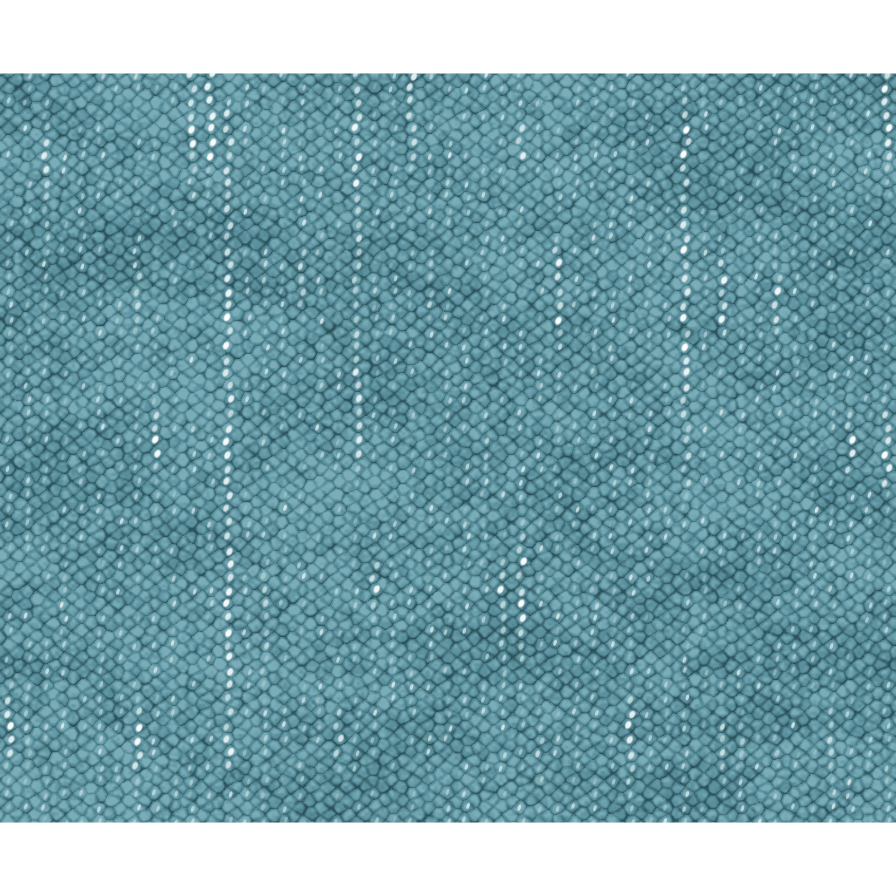
This texture is drawn by a WebGL 1 fragment shader. Its source:

```glsl
precision highp float;
// Teal plain-weave cloth with pale vertical slubs, between white margins.

uniform vec2 u_resolution;

const vec2 THREADS = vec2(49.0, 66.0);    // weave repeats across and up
const vec2 CLOUDS = vec2(5.0, 11.0);      // broad dye mottling
const vec2 STREAKS = vec2(14.0, 31.0);    // finer uneven dye
const vec2 FIBRES = vec2(220.0, 240.0);   // fuzz on the yarn
const float RUNS = 6.0;                   // slub lengths per column
const float MARGIN = 0.082;               // white band at top and bottom
const float JITTER = 0.16;                // irregularity of the grains
const float FLECK_SHARE = 0.55;           // share of grains with a fleck

const vec3 GAP = vec3(0.17, 0.32, 0.36);
const vec3 SHADOW = vec3(0.24, 0.42, 0.46);
const vec3 TEAL = vec3(0.35, 0.56, 0.61);
const vec3 LIGHT = vec3(0.48, 0.68, 0.72);
const vec3 PALE = vec3(0.73, 0.84, 0.85);
const vec3 WHITE = vec3(1.0);

float hash(vec2 p) {
  vec3 q = fract(p.xyx * vec3(0.1031, 0.1030, 0.0973));
  q += dot(q, q.yzx + 33.33);
  return fract((q.x + q.y) * q.z);
}

// Value noise that wraps after a whole number of cells.
float wrapNoise(vec2 p, vec2 period) {
  vec2 cell = floor(p);
  vec2 f = fract(p);
  f = f * f * (3.0 - 2.0 * f);
  vec2 a = mod(cell, period);
  vec2 b = mod(cell + 1.0, period);
  return mix(mix(hash(a), hash(vec2(b.x, a.y)), f.x),
             mix(hash(vec2(a.x, b.y)), hash(b), f.x), f.y);
}

// Teal ramp from the gaps between yarns to their lit tops.
vec3 dye(float tone) {
  vec3 c = mix(GAP, SHADOW, smoothstep(-0.3, 0.05, tone));
  c = mix(c, TEAL, smoothstep(0.0, 0.5, tone));
  return mix(c, LIGHT, smoothstep(0.45, 1.0, tone));
}

void main() {
  vec2 uv = gl_FragCoord.xy / u_resolution;
  vec2 p = uv * THREADS;
  vec2 aspect = vec2(1.0, THREADS.x / THREADS.y);

  float nearest = 9.0;
  float second = 9.0;
  float grainTone = 0.0;
  vec2 grainOffset = vec2(0.0);
  float fleck = 0.0;
  float whiteness = 0.0;

  // Cellular noise on two interleaved lattices: over and under crossings.
  for (int s = 0; s < 2; s++) {
    float shift = 0.5 * float(s);
    for (int j = -1; j <= 1; j++) {
      for (int i = -1; i <= 1; i++) {
        vec2 cell = floor(p - shift) + vec2(float(i), float(j));
        vec2 id = mod(cell, THREADS);
        vec2 seed = id + float(s) * vec2(83.0, 117.0);
        vec2 wobble = vec2(hash(seed + 11.3), hash(seed + 47.9)) - 0.5;
        vec2 centre = cell + 0.5 + shift + JITTER * wobble * 2.0;
        vec2 d = (p - centre) * aspect;
        float dist = length(d * vec2(0.95, 1.05));

        if (dist < nearest) {
          second = nearest;
          nearest = dist;
          grainTone = hash(seed + 5.7);
          grainOffset = d;
        } else {
          second = min(second, dist);
        }

        // Pale weft showing through, swelling into slubs along a column.
        if (s == 0) {
          float run = wrapNoise(vec2(id.x + 0.001, id.y / THREADS.y * RUNS),
                                vec2(THREADS.x, RUNS));
          float slub = smoothstep(0.78, 0.93, run) * (0.6 + 0.4 * hash(id + 71.0));
          float present = step(1.0 - FLECK_SHARE, hash(id + 29.0) * 0.7 + run * 0.3);
          float strength = max(slub, present * (0.25 + 0.6 * hash(id + 3.1)));
          vec2 radius = mix(vec2(0.10, 0.18), vec2(0.18, 0.23), slub);
          vec2 tilted = vec2(d.x - 0.25 * d.y, d.y);
          float spot = strength * (1.0 - smoothstep(0.55, 1.25, length(tilted / radius)));
          if (spot > fleck) {
            fleck = spot;
            whiteness = max(slub, 0.7 * hash(id + 91.0));
          }
        }
      }
    }
  }

  // Rounded yarn, dark corners, uneven dye and fuzz.
  float clouds = wrapNoise(uv * CLOUDS, CLOUDS) - 0.5;
  float streaks = wrapNoise(uv * STREAKS, STREAKS) - 0.5;
  float fibres = wrapNoise(uv * FIBRES, FIBRES) - 0.5;
  float tone = 0.27 + 0.52 * smoothstep(0.0, 0.34, second - nearest);
  tone -= 0.35 * smoothstep(0.29, 0.45, nearest);
  tone += dot(grainOffset, vec2(-0.2, 0.45)) + 0.28 * (grainTone - 0.5);
  tone += 0.28 * clouds + 0.22 * streaks + 0.45 * fibres;

  vec3 cloth = mix(dye(tone), mix(PALE, WHITE, whiteness), fleck);

  // Straight cut edges of the cloth.
  float soft = 1.0 / u_resolution.y;
  float edge = min(uv.y, 1.0 - uv.y) - MARGIN;
  gl_FragColor = vec4(mix(WHITE, cloth, smoothstep(-soft, soft, edge)), 1.0);
}
```
